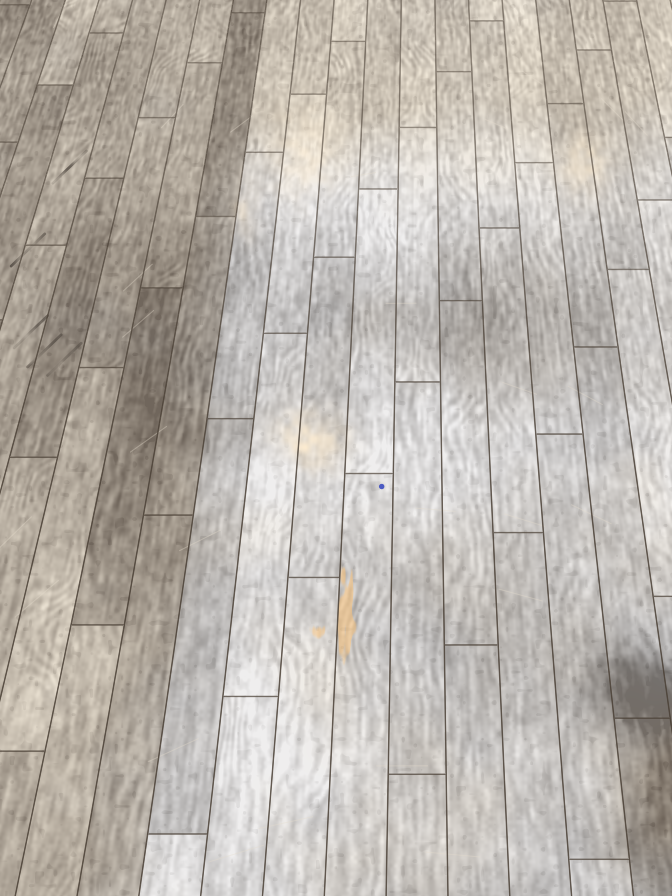
Reproduce this texture procedurally as a Shadertoy shader.

```glsl
// Worn grey-brown strip floor in perspective, with staggered planks, window glare and scuffs.

const vec3 WARM_DARK  = vec3(0.44, 0.40, 0.36);
const vec3 WARM_LIGHT = vec3(0.895, 0.86, 0.80);
const vec3 COOL_DARK  = vec3(0.46, 0.448, 0.44);
const vec3 COOL_LIGHT = vec3(0.895, 0.89, 0.89);
const vec3 GAP        = vec3(0.29, 0.25, 0.21);
const vec3 GLARE      = vec3(1.0, 0.93, 0.82);
const vec3 BARE_WOOD  = vec3(0.90, 0.76, 0.58);
const vec3 INK        = vec3(0.20, 0.27, 0.75);

float hash(vec2 p) {
    vec3 q = fract(vec3(p.xyx) * 0.1031);
    q += dot(q, q.yzx + 33.33);
    return fract((q.x + q.y) * q.z);
}

float noise(vec2 p) {
    vec2 i = floor(p), f = fract(p);
    f = f * f * (3.0 - 2.0 * f);
    return mix(mix(hash(i), hash(i + vec2(1, 0)), f.x),
               mix(hash(i + vec2(0, 1)), hash(i + vec2(1, 1)), f.x), f.y);
}

float fbm(vec2 p) {
    return 0.55 * noise(p) + 0.3 * noise(p * 2.1 + 17.0) + 0.15 * noise(p * 4.3 + 41.0);
}

// Soft elliptical patch of light or shade.
float glow(vec2 p, vec2 centre, vec2 size) {
    vec2 d = (p - centre) / size;
    return exp(-dot(d, d));
}

float segment(vec2 p, vec2 centre, vec2 halfSpan) {
    vec2 d = p - centre;
    return length(d - halfSpan * clamp(dot(d, halfSpan) / dot(halfSpan, halfSpan), -1.0, 1.0));
}

float stroke(float dist, float halfWidth, float px) {
    return 1.0 - smoothstep(halfWidth - 0.6 * px, halfWidth + 0.6 * px, dist);
}

// Long arched growth rings plus fine streaks along the plank.
float woodGrain(vec2 floorPos, float seed) {
    vec2 q = floorPos + vec2(seed * 37.0, seed * 91.0);
    float bend = noise(q * vec2(1.2, 0.9)) * (1.5 + 4.0 * seed);
    float rings = sin(6.2832 * (floorPos.x * 4.0 + bend + 0.4 * noise(q * vec2(5.0, 4.0))));
    float streaks = noise(q * vec2(15.0, 2.5)) + noise(q * vec2(9.0, 6.0)) - 1.0;
    return 0.5 * rings * noise(q * vec2(1.5, 1.2) + 9.0) + 0.9 * streaks;
}

// Overall brightness of the floor; p runs right and down from the top left.
float lighting(vec2 p, float leftSide) {
    float tone = mix(0.76, 0.46 + 0.14 * smoothstep(0.55, 0.8, p.y), leftSide);
    tone += 0.24 * glow(p, vec2(0.72, 0.20), vec2(0.32, 0.055));
    tone += 0.20 * glow(p, vec2(0.60, 0.53), vec2(0.25, 0.09));
    tone += 0.14 * glow(p, vec2(0.48, 0.88), vec2(0.28, 0.15));
    tone -= 0.24 * glow(p, vec2(0.66, 0.36), vec2(0.32, 0.06));
    tone -= 0.12 * glow(p, vec2(0.62, 0.68), vec2(0.20, 0.06));
    tone -= 0.18 * glow(p, vec2(0.24, 0.42), vec2(0.09, 0.22));
    tone -= 0.75 * glow(p, vec2(0.97, 0.77), vec2(0.08, 0.045));
    return tone - 0.45 * glow(p, vec2(1.02, 0.90), vec2(0.09, 0.13));
}

void mainImage(out vec4 fragColor, in vec2 fragCoord) {
    vec2 p = fragCoord / iResolution.xy;
    p.y = 1.0 - p.y;
    vec2 square = p * vec2(1.0, 4.0 / 3.0);
    float px = 1.0 / iResolution.x;

    // Perspective: plank width grows linearly toward the viewer.
    float plankWidth = 0.050 + 0.042 * p.y;
    float across = (p.x - 0.5972 + 0.0226 * p.y) / plankWidth;
    float along = 0.3186 / plankWidth;
    float column = floor(across);
    float course = along - 3.692 - 0.279 * column;
    float seed = hash(vec2(column + 40.0, floor(course) + 20.0));

    // Tone: light, plank variation, grain and dirt.
    float leftSide = 1.0 - smoothstep(-4.9, -3.2, mix(across, column + 0.5, 0.75));
    float warmth = max(leftSide, 1.0 - smoothstep(0.09, 0.25, p.y));
    warmth = max(warmth, glow(p, vec2(1.0, 0.88), vec2(0.09, 0.10)));
    float tone = lighting(p, leftSide) + (0.26 + 0.14 * leftSide) * (seed - 0.5);
    tone += 0.24 * woodGrain(vec2(across, along * 7.0), seed);
    tone += 0.40 * (fbm(square * 8.0) - 0.5) + 0.12 * (noise(square * 170.0) - 0.5);
    tone -= 0.12 * smoothstep(0.75, 0.9, noise(square * 110.0 + 5.0));
    tone = clamp(tone, 0.0, 1.1);
    warmth = clamp(warmth + 0.9 * (fbm(square * 6.0 + 60.0) - 0.38), 0.0, 1.0);
    vec3 color = mix(mix(COOL_DARK, COOL_LIGHT, tone), mix(WARM_DARK, WARM_LIGHT, tone), warmth);

    // Broken window glare.
    float glare = glow(p, vec2(0.465, 0.49), vec2(0.045, 0.03))
                + 0.5 * glow(p, vec2(0.365, 0.235), vec2(0.018, 0.03))
                + 0.5 * glow(p, vec2(0.45, 0.17), vec2(0.05, 0.05))
                + 0.6 * glow(p, vec2(0.87, 0.18), vec2(0.035, 0.035));
    color = mix(color, GLARE, clamp(glare * (0.25 + 0.9 * noise(square * 75.0)), 0.0, 1.0));

    // Scattered pale scratches everywhere and dark gouges on the left.
    for (int i = 0; i < 26; i++) {
        float n = float(i);
        vec2 r = vec2(hash(vec2(n, 3.0)), hash(vec2(n, 8.0)));
        vec2 span = vec2(0.012 + 0.03 * r.y, 0.05 * (r.x - 0.6));
        float pale = stroke(segment(square, r * vec2(1.0, 1.33), span), 0.0008, px);
        color = mix(color, WARM_LIGHT, 0.35 * pale);
        if (i < 5) {
            vec2 gouge = vec2(0.015 + 0.12 * r.x, 0.2 + 0.35 * r.y);
            float dark = stroke(segment(square, gouge, vec2(0.025, -0.024)), 0.002, px);
            color = mix(color, WARM_DARK * 0.75, 0.9 * dark * noise(square * 60.0));
        }
    }

    // Splintered patch of bare wood, small chips and an ink spot.
    float scar = glow(p, vec2(0.513, 0.685), vec2(0.018, 0.06)) * step(-1.0, across)
               + 0.85 * glow(p, vec2(0.473, 0.705), vec2(0.013, 0.014));
    scar = smoothstep(0.6, 0.74, 0.7 * scar + 0.45 * noise(vec2(across * 13.0, p.y * 50.0)));
    color = mix(color, BARE_WOOD + 0.2 * (tone - 0.7), 0.9 * scar);
    color = mix(color, INK, 0.85 * stroke(length(square - vec2(0.568, 0.724)), 0.004, px));

    // Dark gaps between planks, fainter in the distance.
    float sideGap = abs(fract(across + 0.5) - 0.5) * plankWidth;
    float endGap = abs(fract(course + 0.5) - 0.5) * plankWidth * plankWidth * 99.6;
    float gap = max(stroke(sideGap, 0.0011, px), 0.85 * stroke(endGap, 0.0011, px));
    color = mix(color, GAP, gap * mix(0.55, 0.85, smoothstep(0.0, 0.6, p.y)));

    fragColor = vec4(clamp(color, 0.0, 1.0), 1.0);
}
```
